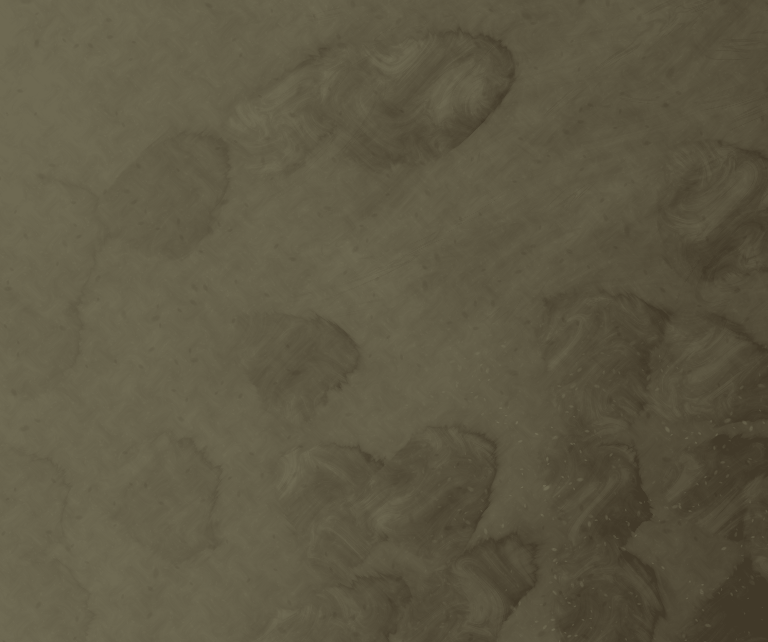
A WebGL 1 fragment shader for this texture:

```glsl
precision highp float;
// Murky sea floor: hazy sand with half-buried stones, slanted ripples and shell grit.
uniform vec2 u_resolution;

vec2 hash2(vec2 cell) {
  return fract(sin(vec2(dot(cell, vec2(127.1, 311.7)), dot(cell, vec2(269.5, 183.3)))) * 4375.85);
}

mat2 turn(float angle) {
  float c = cos(angle), s = sin(angle);
  return mat2(c, s, -s, c);
}

// Layered, self-bending sines, roughly -1 to 1
float layers(vec2 p) {
  float sum = 0.0, weight = 0.55;
  for (int i = 0; i < 6; i++) {
    p += 0.8 * sin(p.yx * 1.15 + float(i) * 1.7);
    sum += weight * sin(p.x) * sin(p.y + 0.6);
    p = turn(0.9) * p * 1.85 + 2.3;
    weight *= 0.72;
  }
  return sum;
}

// Cellular flecks: tilted slivers, one per chosen cell
float flecks(vec2 p, float share) {
  float mask = 0.0;
  for (int j = -1; j <= 1; j++) {
    for (int i = -1; i <= 1; i++) {
      vec2 cell = floor(p) + vec2(float(i), float(j));
      vec2 place = hash2(cell), kind = hash2(cell + 31.0);
      vec2 d = turn(kind.y * 6.28) * (p - cell - place);
      float size = mix(0.16, 0.5, place.x * place.y);
      float sliver = 1.0 - smoothstep(0.4, 1.3, length(d * vec2(1.0, 1.8)) / size);
      mask = max(mask, sliver * step(kind.x, share));
    }
  }
  return mask;
}

// Lays the stones over the given sand brightness
float layStones(vec2 p, float light, float mottle) {
  float sand = light;
  vec2 q = p * 4.7 + 0.09 * vec2(layers(p * 11.0), layers(p * 11.0 + 5.0)) + vec2(3.2, 7.4);
  for (int j = -1; j <= 1; j++) {
    for (int i = -1; i <= 1; i++) {
      vec2 cell = floor(q) + vec2(float(i), float(j));
      vec2 place = hash2(cell), kind = hash2(cell + 17.0), look = hash2(cell + 53.0);
      vec2 middle = cell + 0.5 + 0.5 * (place - 0.5);
      vec2 spot = (middle - vec2(3.2, 7.4)) / 4.7;

      // Stones thin out towards the upper right
      float openSand = smoothstep(-0.1, 0.6, spot.y - 0.45 + 0.3 * (spot.x - 0.6));
      float present = step(kind.y, mix(0.82, 0.14, openSand));

      // Rounded, slightly boxy and tapered outline
      vec2 away = q - middle;
      vec2 d = turn(-0.4 - 1.3 * (look.y - 0.5)) * away;
      vec2 size = vec2(mix(0.34, 0.72, kind.x), mix(0.27, 0.48, look.x));
      d.y *= 1.0 + 0.35 * d.x / size.x;
      vec2 e = pow(abs(d) / size + 0.001, vec2(2.4));
      float edge = (pow(e.x + e.y, 1.0 / 2.4) - 1.0) * size.y;

      // Haze hides stones on the left
      float clarity = mix(0.25, 1.0, smoothstep(0.05, 0.7, spot.x));
      float lee = dot(away, vec2(0.85, -0.25)) / size.x;
      float depth = clarity * (0.12 + 0.25 * place.y + 0.3 * mottle + 0.15 * lee);
      float body = sand - depth;
      body += 0.1 * clarity * smoothstep(0.15, 0.6, -mottle);

      // Dark crescent under the right-hand rim
      float side = smoothstep(-0.3, 0.9, dot(away / (length(away) + 0.001), vec2(0.9, 0.3)));
      float rim = exp(-abs(edge) * 36.0) * (0.15 + 0.85 * side);
      float shade = exp(-max(edge, 0.0) * 9.0) * 0.08 * clarity;
      float inside = 1.0 - smoothstep(-0.02, 0.02, edge);
      float laid = mix(light - shade, body, inside) - rim * (0.12 + 0.28 * clarity);
      light = mix(light, laid, present);
    }
  }
  return light;
}

void main() {
  vec2 p = gl_FragCoord.xy / u_resolution.y;
  float mottle = layers(p * 24.0 + 3.0);
  float grain = layers(p * 100.0);

  // Haze fades from the pale left to the dim lower right
  float light = 1.03 - 0.27 * p.x - 0.2 * p.x * p.x;
  light -= 0.2 * smoothstep(0.6, 1.2, p.x) * (1.0 - smoothstep(0.0, 0.5, p.y));
  light += 0.06 * layers(p * 7.0 + 1.0) + 0.06 * mottle;

  // Slanted ripples and broken cracks on the upper right
  vec2 along = turn(-0.52) * p;
  float ripple = layers(along * vec2(9.0, 30.0));
  float crack = 1.0 - smoothstep(0.0, 0.1, abs(layers(along * vec2(5.0, 15.0) + 8.0)));
  float slope = smoothstep(0.2, 0.7, p.x) * smoothstep(0.35, 0.6, p.y);
  light += slope * (0.13 * ripple - 0.13 * crack * smoothstep(-0.2, 0.4, ripple));

  light = layStones(p, light, mottle);
  light += 0.085 * grain;

  // Pale shell grit at the lower right, sparse dark specks everywhere
  float gritty = smoothstep(0.5, 0.9, p.x) * (1.0 - smoothstep(0.3, 0.62, p.y));
  light += flecks(p * 75.0, 0.4) * 0.5 * gritty * smoothstep(-0.4, 0.4, mottle);
  light += flecks(p * 120.0 + 9.0, 0.3) * 0.08;
  light -= flecks(p * 45.0 + 4.0, 0.16) * 0.16;

  vec3 silt = vec3(0.27, 0.24, 0.175);
  vec3 haze = vec3(0.42, 0.4, 0.312);
  gl_FragColor = vec4(mix(silt, haze, clamp(light, -0.1, 1.08)), 1.0);
}
```
